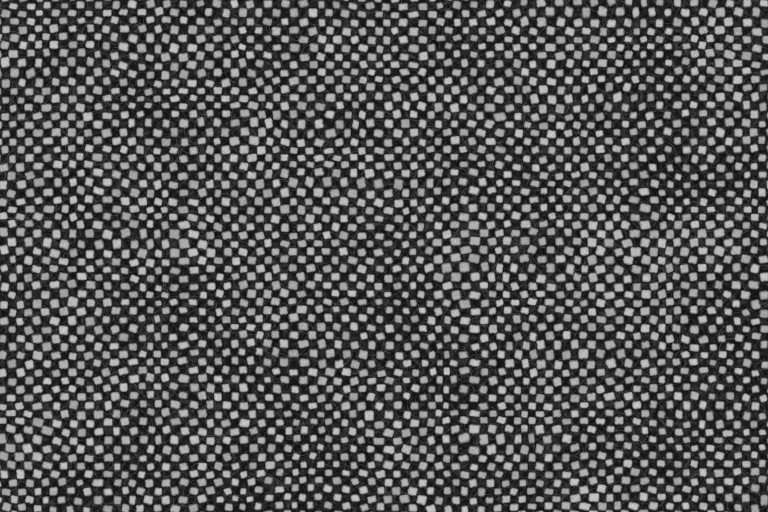
Write a Shadertoy shader that draws this texture.

```glsl
// Two-tone plain-weave wool: pale yarn bumps alternate with dark yarn in a
// checkerboard. Each bump is a jittered, roughened rounded box on wandering
// threads; noise gives the wool grain and thin random arcs the stray hairs.

#define CELLS vec2(90.0, 60.0)       // yarn crossings across and down
#define BUMP_HALF vec2(0.475, 0.435) // half size of a pale bump, in cells
#define BUMP_ROUND 0.25              // corner radius of a bump
#define JITTER 0.17                  // random shift of each bump
#define WANDER 0.65                  // drift of whole threads
#define EDGE_SOFT 0.13               // woolly edge half width
#define HAIR_SIZE 2.0                // hair grid pitch, in cells
#define HAIR_WIDTH 0.045             // hair half width, in cells
#define HAIR_ALPHA 0.42
#define PALE 0.70
#define DARK 0.075
#define HAIR_TONE 0.56

vec3 hash3(vec2 p) {
    vec3 h = fract(vec3(p.xyx) * vec3(0.1031, 0.1030, 0.0973));
    h += dot(h, h.yxz + 33.33);
    return fract((h.xxy + h.yzz) * h.zyx);
}

float noise(vec2 p) {
    vec2 i = floor(p), f = fract(p);
    f = f * f * (3.0 - 2.0 * f);
    return mix(mix(hash3(i).x, hash3(i + vec2(1, 0)).x, f.x),
               mix(hash3(i + vec2(0, 1)).x, hash3(i + vec2(1, 1)).x, f.x), f.y);
}

float roundBox(vec2 p, vec2 halfSize, float radius) {
    vec2 d = abs(p) - halfSize + radius;
    return length(max(d, 0.0)) + min(max(d.x, d.y), 0.0) - radius;
}

mat2 rotation(float a) {
    float c = cos(a), s = sin(a);
    return mat2(c, s, -s, c);
}

// Nearest pale bump: x = signed distance, y = its tone
vec2 paleBumps(vec2 q) {
    vec2 nearest = vec2(9.0, PALE);
    vec2 cell = floor(q);
    for (int j = -1; j <= 1; j++)
    for (int i = -1; i <= 1; i++) {
        vec2 id = cell + vec2(i, j);
        if (mod(id.x + id.y, 2.0) > 0.5) continue;
        vec3 place = hash3(id + 17.0);
        vec3 form = hash3(id + 211.0);
        vec2 local = q - id - 0.5 - (place.xy - 0.5) * JITTER;
        float wear = 0.9 + 0.2 * noise(id * 0.13 + 50.0);
        vec2 halfSize = BUMP_HALF * wear * (1.0 + (form.xy - 0.5) * 0.26);
        float d = roundBox(rotation((place.z - 0.5) * 0.6) * local, halfSize, BUMP_ROUND);
        if (d < nearest.x) nearest = vec2(d, PALE + (form.z - 0.5) * 0.13);
    }
    return nearest;
}

// Coverage of curled stray fibres, one arc per hair cell
float hairs(vec2 p, float pixel) {
    float cover = 0.0;
    vec2 cell = floor(p);
    for (int j = -1; j <= 1; j++)
    for (int i = -1; i <= 1; i++) {
        vec2 id = cell + vec2(i, j);
        vec3 place = hash3(id + 409.0);
        vec3 form = hash3(id + 83.0);
        vec2 v = p - id - place.xy;
        float dist = length(v);
        float angle = 6.2832 * place.z;
        float facing = dot(v, vec2(cos(angle), sin(angle))) / max(dist, 0.001);
        float halfWidth = HAIR_WIDTH / HAIR_SIZE;
        float off = abs(dist - mix(0.25, 0.85, form.x));
        float line = clamp((halfWidth + 0.5 * pixel - off) / pixel, 0.0, 1.0);
        line *= min(1.0, 2.0 * halfWidth / pixel);
        float arc = smoothstep(-0.4, 0.4, facing + form.y - 0.5);
        cover = max(cover, line * arc * (0.45 + 0.55 * form.z));
    }
    return cover;
}

void mainImage(out vec4 fragColor, in vec2 fragCoord) {
    vec2 p = fragCoord / iResolution.xy * CELLS;
    float pixel = CELLS.y / iResolution.y;

    // Threads drift along their length
    vec2 drift = vec2(noise(p * vec2(0.3, 0.11)), noise(p * vec2(0.11, 0.3) + 70.0));
    vec2 q = p + WANDER * (drift - 0.5);

    // Wool grain at two scales
    float coarse = noise(p * 2.7 + 9.0);
    float fine = noise(p * 6.3 + 31.0);

    // Dark yarn with faint lint
    float lint = coarse * coarse * 0.12 + (fine - 0.35) * 0.07;
    float tone = DARK + max(lint, -0.02);

    // Stray hairs lie above the dark yarn
    float fuzz = hairs(p / HAIR_SIZE, pixel / HAIR_SIZE);
    fuzz = max(fuzz, hairs(rotation(0.7) * p / HAIR_SIZE + 37.0, pixel / HAIR_SIZE));
    tone = mix(tone, HAIR_TONE, fuzz * HAIR_ALPHA);

    // Pale bumps with ragged edges and rounded shading
    vec2 bump = paleBumps(q);
    float d = bump.x + (coarse - 0.5) * 0.12 + (fine - 0.5) * 0.07;
    float soft = max(EDGE_SOFT, 0.6 * pixel);
    float shade = mix(0.84, 1.0, smoothstep(0.02, -0.28, d));
    float pale = bump.y * shade + (fine - 0.5) * 0.09;
    tone = mix(tone, pale, smoothstep(soft, -soft, d));

    fragColor = vec4(vec3(clamp(tone, 0.0, 1.0)), 1.0);
}
```
